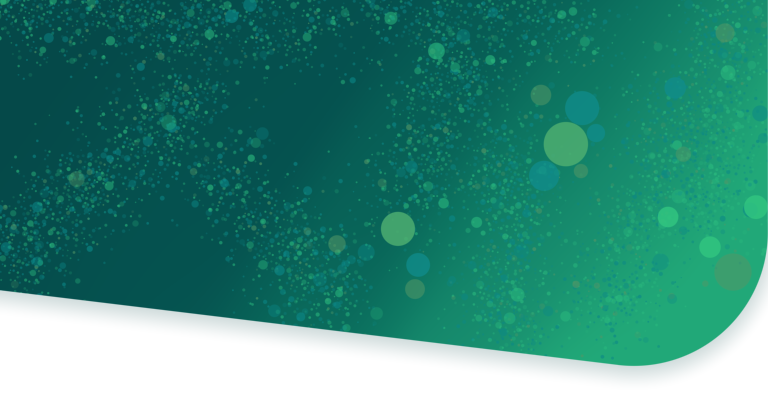
This background is drawn by a Shadertoy shader. Its source:

```glsl
const vec3 BLUE = vec3(0.04, 0.53, 0.53);
const vec3 OLIVE = vec3(0.32, 0.59, 0.40);
const vec3 GREEN = vec3(0.16, 0.72, 0.49);

float hash(vec2 p) {
    vec3 q = fract(p.xyx * vec3(0.1031, 0.1030, 0.0973));
    q += dot(q, q.yzx + 33.33);
    return fract((q.x + q.y) * q.z);
}

float noise(vec2 p) {
    vec2 i = floor(p), f = fract(p);
    f = f * f * (3.0 - 2.0 * f);
    return mix(mix(hash(i), hash(i + vec2(1, 0)), f.x),
               mix(hash(i + vec2(0, 1)), hash(i + vec2(1, 1)), f.x), f.y);
}

float segmentDistance(vec2 p, vec2 a, vec2 b) {
    vec2 ab = b - a;
    return length(p - a - ab * clamp(dot(p - a, ab) / dot(ab, ab), 0.0, 1.0));
}

// Panel with a slanted lower edge and a round lower right corner
float panelDistance(vec2 p) {
    vec2 q = p - vec2(1.601, 0.414);
    float slant = dot(q, vec2(-0.120, -0.993));
    bool corner = dot(q, vec2(0.993, -0.120)) > 0.0 && q.y < 0.0;
    return (corner ? length(q) : max(slant, q.x)) - 0.338;
}

vec3 backdrop(vec2 p) {
    float s = p.x / 1.939 + 0.45 * (1.0 - p.y);
    s += 0.09 * (noise(vec2(p.x * 5.0 - p.y * 2.5, p.x + p.y)) - 0.5);
    vec3 col = mix(vec3(0.02, 0.285, 0.285), vec3(0.02, 0.32, 0.31), smoothstep(0.1, 0.55, s));
    col = mix(col, vec3(0.03, 0.38, 0.34), smoothstep(0.52, 0.72, s));
    col = mix(col, vec3(0.05, 0.46, 0.38), smoothstep(0.68, 0.86, s));
    col = mix(col, vec3(0.09, 0.55, 0.43), smoothstep(0.82, 1.02, s));
    return mix(col, vec3(0.13, 0.66, 0.47), smoothstep(0.98, 1.2, s));
}

// Drifts along which the small dots gather
float dotDensity(vec2 p) {
    const vec4 drifts[7] = vec4[7](
        vec4(0.03, 0.36, 0.46, 0.74), vec4(0.58, 0.54, 0.83, 0.26),
        vec4(1.02, 0.53, 1.18, 0.85), vec4(1.28, 0.62, 1.27, 0.20),
        vec4(1.55, 0.28, 1.73, 0.72), vec4(0.00, 0.98, 1.42, 0.95),
        vec4(1.78, 0.50, 1.83, 0.94));
    float density = 0.0;
    for (int i = 0; i < 7; i++) {
        float d = segmentDistance(p, drifts[i].xy, drifts[i].zw) / 0.105;
        density = max(density, exp(-d * d));
    }
    return density * (0.45 + 0.75 * noise(p * 9.0));
}

// Jittered dots, one per cell, on a turned grid
vec3 addDots(vec3 col, vec2 p, float cell, float seed, float amount, float px) {
    float c = cos(seed), s = sin(seed);
    mat2 turn = mat2(c, s, -s, c);
    vec2 g = turn * p / cell, id = floor(g);
    vec2 key = id + seed * 37.0 + 200.0;
    float size = mix(0.13, 0.32, hash(key + 5.1));
    vec2 jitter = vec2(hash(key), hash(key + 17.3)) - 0.5;
    vec2 center = id + 0.5 + jitter * (0.9 - 2.0 * size);
    float present = step(hash(key + 41.7), amount * dotDensity(center * turn * cell));
    float cover = smoothstep(px, -px, (length(g - center) - size) * cell);
    float pick = hash(key + 71.9);
    vec3 tint = pick < 0.48 ? BLUE : pick < 0.93 ? GREEN : OLIVE;
    return mix(col, tint, present * cover * mix(0.18, 0.65, hash(key + 93.5)));
}

// Large soft discs: blue first, then olive, then green
vec3 addDiscs(vec3 col, vec2 p, float px) {
    const vec3 discs[16] = vec3[16](
        vec3(1.470, 0.727, 0.043), vec3(1.374, 0.556, 0.038), vec3(1.505, 0.664, 0.023),
        vec3(1.056, 0.331, 0.030), vec3(1.705, 0.778, 0.027),
        vec3(1.366, 0.760, 0.026), vec3(1.467, 0.568, 0.018), vec3(1.048, 0.270, 0.025),
        vec3(1.851, 0.313, 0.047), vec3(1.831, 0.917, 0.024), vec3(0.851, 0.384, 0.022),
        vec3(1.429, 0.636, 0.056), vec3(1.005, 0.422, 0.043), vec3(1.793, 0.376, 0.027),
        vec3(1.687, 0.452, 0.026), vec3(1.909, 0.477, 0.030));
    for (int i = 0; i < 16; i++) {
        vec3 tint = i < 5 ? BLUE + 0.02 : i < 11 ? OLIVE : i < 13 ? vec3(0.30, 0.68, 0.44) : vec3(0.19, 0.77, 0.50);
        float alpha = i < 5 ? 0.75 : i < 11 ? 0.55 : 0.85;
        col = mix(col, tint, alpha * smoothstep(px, -px, length(p - discs[i].xy) - discs[i].z));
    }
    return col;
}

void mainImage(out vec4 fragColor, in vec2 fragCoord) {
    vec2 p = fragCoord / iResolution.y;
    float px = 0.8 / iResolution.y;

    // Panel contents, from fine dust to large discs
    vec3 col = backdrop(p);
    col = addDots(col, p, 0.012, 0.4, 0.75, px);
    col = addDots(col, p, 0.017, 1.1, 0.75, px);
    col = addDots(col, p, 0.026, 0.7, 0.60, px);
    col = addDots(col, p, 0.042, 1.9, 0.40, px);
    col = addDots(col, p, 0.068, 2.6, 0.28, px);
    col = addDiscs(col, p, px);

    // White page with a soft drop shadow
    float shadow = 1.0 - smoothstep(-0.03, 0.055, panelDistance(p + vec2(0.0, 0.012)));
    vec3 page = mix(vec3(1.0), vec3(0.80, 0.85, 0.85), shadow);
    col = mix(col, page, smoothstep(-px, px, panelDistance(p)));
    fragColor = vec4(col, 1.0);
}
```
